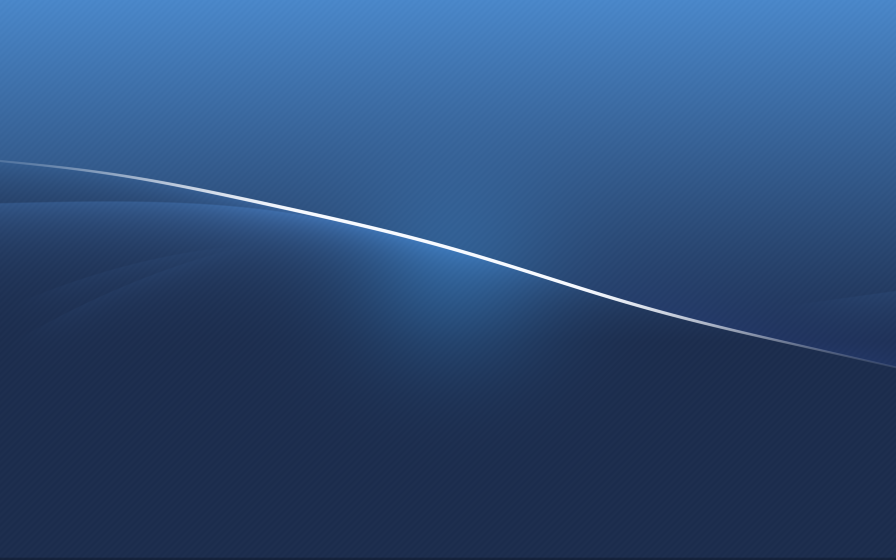
Give the GLSL for this background, as a Shadertoy shader.

```glsl
// Deep blue backdrop with a white arc, soft light sheets and a central glow.

const vec3 NAVY = vec3(0.112, 0.178, 0.305);
const vec3 SKY = vec3(0.290, 0.530, 0.790);
const vec3 GLOW_TINT = vec3(0.050, 0.145, 0.205);
const vec3 SHEEN_TINT = vec3(0.050, 0.095, 0.150);
const vec3 INDIGO_TINT = vec3(0.020, 0.030, 0.080);
const vec3 SHEET_TINT = vec3(0.055, 0.095, 0.140);
const vec3 ARC_COLOR = vec3(0.97, 0.98, 1.0);

const float HORIZON = 0.39;        // height where the sky gradient ends
const float SHADE_RATE = 7.0;      // darkening under the arc
const vec2 GLOW_CENTER = vec2(0.505, 0.505);
const vec2 GLOW_SIZE = vec2(0.122, 0.165);
const float ARC_HALF_WIDTH = 0.0032;
const float WEAVE_COUNT = 85.0;    // diagonal threads per canvas height
const float WEAVE_STRENGTH = 0.006;
const float PI = 3.14159265;

float bell(float x, float center, float width) {
    float t = (x - center) / width;
    return exp(-t * t);
}

// Height of the main arc: a falling line bent by a few harmonics.
float arcHeight(float x) {
    float a = PI * x;
    return 0.7125 - 0.3685 * x + 0.0266 * sin(a) + 0.0151 * sin(2.0 * a)
         - 0.0011 * sin(3.0 * a) + 0.001 * sin(4.0 * a) + 0.002 * sin(5.0 * a);
}

// Light that starts at an edge and fades with depth beneath it.
float sheet(float depth, float fadeLength, float pixel) {
    return smoothstep(-pixel, pixel, depth) * exp(-max(depth, 0.0) / fadeLength);
}

void mainImage(out vec4 fragColor, in vec2 fragCoord) {
    vec2 uv = fragCoord / iResolution.xy;
    float aspect = iResolution.x / iResolution.y;
    float pixel = 1.0 / iResolution.y;
    float x = uv.x;
    float depth = arcHeight(x) - uv.y;
    float below = smoothstep(-pixel, pixel, depth);

    // Sky gradient, shaded under the arc
    float sky = clamp((uv.y - HORIZON) / (1.0 - HORIZON), 0.0, 1.0);
    sky *= exp(-SHADE_RATE * max(depth, 0.0));
    vec3 color = mix(NAVY, SKY, sky);

    // Central glow
    vec2 fromGlow = (uv - GLOW_CENTER) / GLOW_SIZE;
    color += GLOW_TINT * exp(-dot(fromGlow, fromGlow)) * mix(0.75, 1.0, below);

    // Sheen hugging the arc: below at the middle, above at the right
    color += SHEEN_TINT * sheet(depth, 0.035, pixel) * bell(x, 0.40, 0.19);
    color += INDIGO_TINT * sheet(-depth, 0.06, pixel) * smoothstep(0.56, 0.80, x);

    // Translucent sheets sweeping in from the left
    float upperSheet = 0.637 + 0.04 * x - 0.9 * x * x * x;
    float leftFade = 1.0 - smoothstep(0.25, 0.45, x);
    color += SHEET_TINT * 0.8 * leftFade * below * sheet(upperSheet - uv.y, 0.075, pixel);
    for (int i = 0; i < 2; i++) {
        float k = float(i);
        float edge = 0.445 - 0.07 * k + (0.72 + 0.25 * k) * x - 1.07 * x * x;
        float fade = smoothstep(0.0, 0.10, x) * (1.0 - smoothstep(0.16, 0.30, x));
        color += SHEET_TINT * 0.22 * fade * sheet(edge - uv.y, 0.035, pixel);
    }

    // Faint sheet at the right edge
    float rightEdge = 0.454 + 0.22 * (x - 0.88);
    float rightFade = smoothstep(0.86, 1.0, x) * (1.0 - below);
    color += SHEET_TINT * 0.3 * rightFade * sheet(rightEdge - uv.y, 0.05, pixel);

    // White arc, thinner and fainter toward both ends
    float strength = smoothstep(-0.06, 0.36, x) * (1.0 - smoothstep(0.62, 1.02, x));
    float halfWidth = ARC_HALF_WIDTH * mix(0.55, 1.0, strength);
    float line = 1.0 - smoothstep(halfWidth - 0.7 * pixel, halfWidth + 0.7 * pixel, abs(depth));
    color = mix(color, ARC_COLOR, line * mix(0.10, 1.0, strength));

    // Fine diagonal weave and dark lower rim
    float weave = sin(2.0 * PI * WEAVE_COUNT * (x * aspect - uv.y));
    color += WEAVE_STRENGTH * weave * (1.0 - line);
    color *= mix(0.75, 1.0, smoothstep(0.002, 0.006, uv.y));

    fragColor = vec4(clamp(color, 0.0, 1.0), 1.0);
}
```
